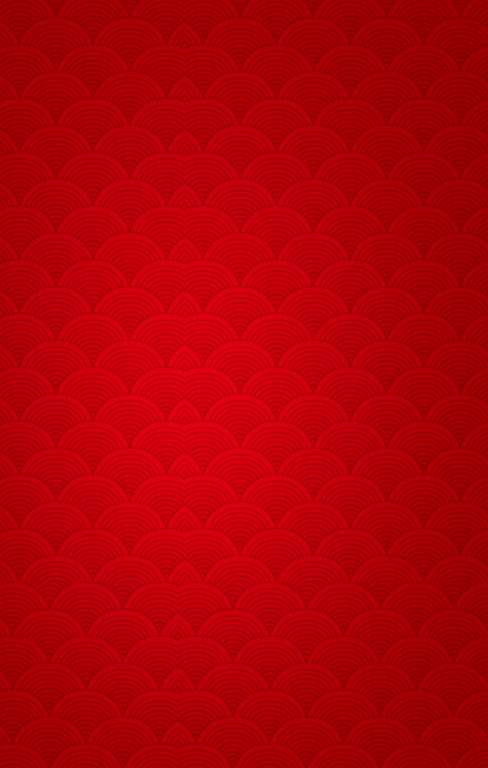
A Shadertoy shader for this pattern:

```glsl
// Lengths are fractions of the canvas width
const float PITCH = 0.1506;        // distance between scales in a row
const vec2 ARCH = vec2(0.0808, 0.1);  // half width and height of a scale
const float ARCH_POWER = 2.3;      // above 2 flattens the crest
const float ROW_STEP = 0.0551;     // height between rows
const float ROW_TOP = 0.8212;      // crest of row zero
const float RIM = 0.0135;          // width of the outer band
const float RING_GAP = 0.0097;     // spacing of the inner rings
const float LINE_HALF = 0.0015;
const float SHADOW_REACH = 0.005;
const float MIRROR_AXIS = 0.3785;
const float SEAM_HEIGHT = 0.379;   // below it the axis moves sideways
const float SEAM_SHIFT = -0.014;

const float LINE_SHADE = 0.868;
const float EDGE_SHADE = 0.90;
const float RIM_LIGHT = 1.015;
const float CORE_LIGHT = 0.95;

const vec2 GLOW_CENTRE = vec2(0.40, 0.475);  // fraction of the canvas
const float GLOW_FALLOFF = 5.3;
const float RED_DARK = 0.594;
const float RED_BRIGHT = 0.877;

// Depth below the arched outline of the nearest scale in the given row
float archDepth(vec2 p, float row) {
    float x = p.x - PITCH * (0.25 + 0.5 * mod(row, 2.0));
    x -= PITCH * floor(x / PITCH + 0.5);
    float y = p.y - (ROW_TOP + row * ROW_STEP - ARCH.y);
    vec2 q = vec2(abs(x), max(y, 0.0)) / ARCH;   // sides run straight below the centre
    float size = pow(pow(q.x, ARCH_POWER) + pow(q.y, ARCH_POWER), 1.0 / ARCH_POWER);
    return (1.0 - size) * ARCH.y;
}

// Shade of one scale at a depth measured inward from its edge
float scaleShade(float depth, float pixel) {
    float ring = mod(depth - RIM, RING_GAP);
    float lineDist = depth < RIM ? RIM - depth : min(ring, RING_GAP - ring);
    float soft = max(pixel, 0.0014);
    float line = 1.0 - smoothstep(LINE_HALF - 0.5 * soft, LINE_HALF + soft, lineDist);
    float edge = 1.0 - smoothstep(0.0, LINE_HALF + soft, depth);
    float light = mix(RIM_LIGHT, CORE_LIGHT, smoothstep(0.0, ARCH.y, depth));
    return light * mix(1.0, LINE_SHADE, line) * mix(1.0, EDGE_SHADE, edge);
}

// Overlapping scales, lower rows in front, each shading the row behind
float scalePattern(vec2 p, float pixel) {
    float firstRow = ceil((p.y - ROW_TOP) / ROW_STEP) - 1.0;
    float shade = 1.0;
    for (int i = 0; i < 5; i++) {
        float depth = archDepth(p, firstRow + float(i));
        if (depth >= 0.0) return shade * scaleShade(depth, pixel);
        shade *= mix(EDGE_SHADE, 1.0, smoothstep(0.0, SHADOW_REACH, -depth));
    }
    return shade;
}

// Red ground with a soft off-centre glow
vec3 glowColor(vec2 uv, float shade) {
    vec2 d = uv - GLOW_CENTRE;
    float red = mix(RED_DARK, RED_BRIGHT, exp(-GLOW_FALLOFF * dot(d, d))) * shade;
    return vec3(red, 0.0, 0.23 * max(red - 0.58, 0.0));
}

void mainImage(out vec4 fragColor, in vec2 fragCoord) {
    float pixel = 1.0 / iResolution.x;
    vec2 p = fragCoord * pixel;

    // Mirror the scales about an upright axis
    float axis = MIRROR_AXIS + (p.y < SEAM_HEIGHT ? SEAM_SHIFT : 0.0);
    p.x = abs(p.x - axis);

    float shade = scalePattern(p, pixel);
    fragColor = vec4(glowColor(fragCoord / iResolution.xy, shade), 1.0);
}
```
